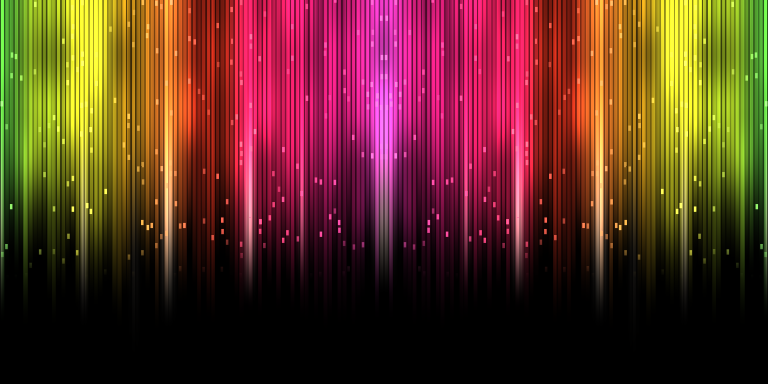
Write a WebGL 2 fragment shader that draws this background.

```glsl
#version 300 es
precision highp float;

uniform vec2 u_resolution;
out vec4 fragColor;

float hash(vec2 p) {
    return fract(sin(dot(p, vec2(12.9898, 78.233))) * 43758.5453);
}

float noise(vec2 p) {
    vec2 i = floor(p), f = fract(p);
    f = f * f * (3.0 - 2.0 * f);
    return mix(mix(hash(i), hash(i + vec2(1, 0)), f.x),
               mix(hash(i + vec2(0, 1)), hash(i + vec2(1, 1)), f.x), f.y);
}

// Rainbow from the violet centre to the green sides
vec3 spectrum(float m) {
    vec3 c = vec3(0.82, 0.20, 0.68);
    c = mix(c, vec3(0.80, 0.11, 0.46), smoothstep(0.01, 0.09, m));
    c = mix(c, vec3(0.98, 0.13, 0.38), smoothstep(0.10, 0.33, m));
    c = mix(c, vec3(0.76, 0.17, 0.10), smoothstep(0.35, 0.42, m));
    c = mix(c, vec3(0.98, 0.50, 0.17), smoothstep(0.48, 0.56, m));
    c = mix(c, vec3(0.76, 0.54, 0.09), smoothstep(0.57, 0.65, m));
    c = mix(c, vec3(0.90, 0.90, 0.15), smoothstep(0.66, 0.75, m));
    c = mix(c, vec3(0.60, 0.72, 0.13), smoothstep(0.79, 0.88, m));
    return mix(c, vec3(0.38, 0.82, 0.26), smoothstep(0.90, 0.99, m));
}

// Soft-edged box, one inside and zero outside
float box(vec2 p, vec2 halfSize, vec2 blur) {
    vec2 e = 1.0 - smoothstep(halfSize - blur, halfSize + blur, abs(p));
    return e.x * e.y;
}

void main() {
    vec2 uv = gl_FragCoord.xy / u_resolution;
    float m = abs(uv.x - 0.5) * 2.0;
    float y = uv.y;
    vec3 hue = spectrum(m);

    // Hanging stripes, each with its own brightness, groove and length
    float x = m * 82.0;
    float column = floor(x);
    float seed = hash(vec2(column, 3.0));
    float blur = 82.0 * 2.0 / u_resolution.x * 0.6;
    float groove = smoothstep(0.10, 0.10 + blur, 0.5 - abs(fract(x) - 0.5));
    groove = mix(0.35 + 0.4 * hash(vec2(column, 13.0)), 1.0, groove);
    float strand = 0.50 + 0.40 * seed + 0.32 * noise(vec2(m * 36.0, 5.0))
                 + 0.22 * noise(vec2(m * 190.0, 9.0));
    float bottom = 0.13 + 0.22 * hash(vec2(column, 8.0));
    float fade = pow(smoothstep(bottom, 0.74, y), 0.95);
    float haze = 0.76 + 0.45 * noise(vec2(m * 16.0, y * 7.0));
    float shade = 1.0 - 0.35 * exp(-pow((m - 0.1) / 0.05, 2.0)) * (1.0 - smoothstep(0.4, 0.8, y));
    vec3 color = hue * strand * haze * fade * groove * shade;

    // Light beams: position, width, lower end, strength
    vec4 beams[7] = vec4[7](
        vec4(0.000, 0.020, 0.23, 0.50), vec4(0.214, 0.007, 0.23, 0.30),
        vec4(0.350, 0.011, 0.20, 0.75), vec4(0.562, 0.013, 0.14, 0.70),
        vec4(0.650, 0.010, 0.05, 0.12), vec4(0.782, 0.008, 0.14, 0.55),
        vec4(1.000, 0.007, 0.16, 0.60));
    float glow = 0.0;
    for (int i = 0; i < 7; i++) {
        vec4 b = beams[i];
        float d = abs(m - b.x) / b.y;
        float span = smoothstep(b.z, 0.46, y) * (1.0 - 0.75 * smoothstep(0.5, 0.85, y));
        float core = exp(-d * d) * b.w * span;
        float halo = exp(-d * d * 0.09) * b.w * smoothstep(0.22, 0.7, y);
        vec3 pale = mix(vec3(0.9, 0.83, 0.75), hue, smoothstep(0.4, 0.85, y));
        color += (pale * core + hue * halo * 0.16) * groove;
        glow += halo;
    }

    // Violet and yellow flares
    vec2 violet = vec2(m / 0.026, (y - 0.71) / 0.13);
    vec2 yellow = vec2((m - 0.765) / 0.045, (y - 0.87) / 0.22);
    color += vec3(0.32, 0.20, 0.40) * exp(-dot(violet, violet)) * groove;
    color += vec3(0.30, 0.28, 0.08) * exp(-dot(yellow, yellow));

    // Scattered glowing dashes
    vec2 grid = vec2(x, y * 38.0 + seed * 7.0);
    vec2 cell = floor(grid);
    vec2 local = fract(grid) - 0.5;
    local += (vec2(hash(cell + 31.0), hash(cell + 21.0)) - 0.5) * vec2(0.25, 0.35);
    vec2 soft = vec2(blur, 38.0 / u_resolution.y * 0.6);
    float chance = 0.09 + 0.10 * min(glow, 1.0);
    float lit = step(hash(cell + 47.0), chance) * smoothstep(0.27, 0.42, y);
    float dash = box(local, vec2(0.27, 0.26), soft) * lit;
    vec3 spark = mix(hue * 1.1 + 0.22, vec3(1.0, 0.92, 0.84), 0.4 * min(glow, 1.0));
    color = mix(color, spark, dash * (0.45 + 0.55 * hash(cell + 5.0)));

    fragColor = vec4(clamp(color, 0.0, 1.0), 1.0);
}
```
